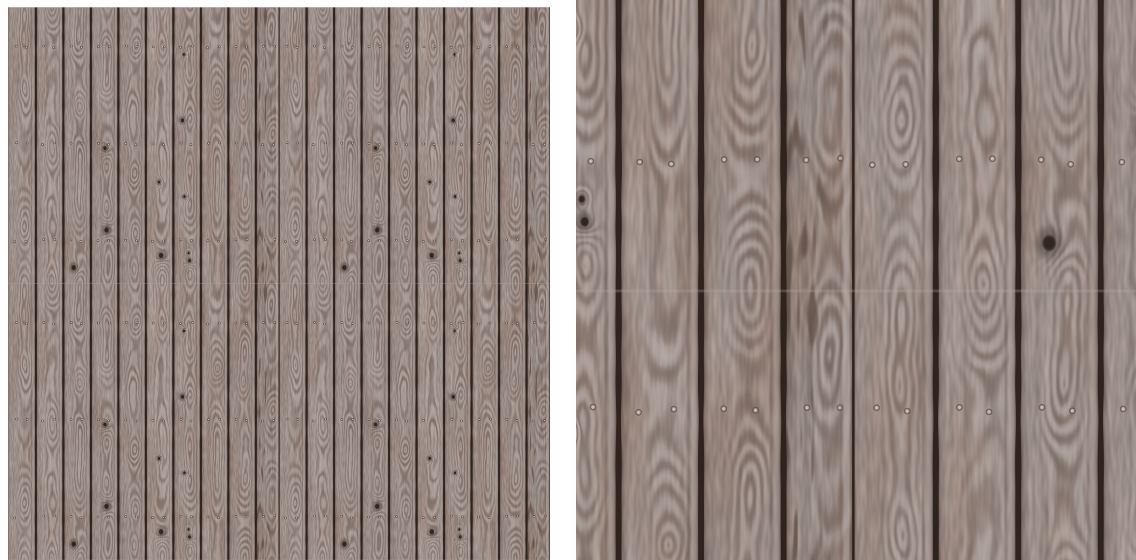
Left: the whole. Right: its middle third, enlarged.
A Shadertoy shader for this texture:

```glsl
// Weathered vertical boards: a tile of ten planks repeated two by two inside a white margin.
// Each plank has arched growth rings, fine fibre, brown stains, knots, nails and dark gaps.
// Noise is periodic in height, so the boards run on from tile to tile.

const vec2  ORIGIN = vec2(0.0150, 0.0);       // lower left of the boards
const vec2  TILE = vec2(0.4834, 0.4935);      // size of one repeat
const vec2  REPEATS = vec2(2.0);
const float PITCH = 0.0491;                   // plank width; the tenth is cut short
const float LAST_PLANK = 9.0;
const float GAP_HALF = 0.0017;
const float SEAM_HALF = 0.0007;               // thin joint between tiles
const float RINGS = 11.0;                     // growth rings per plank width
const float NAIL_RADIUS = 0.0017;
const float NAIL_START = 0.156;               // nail rows, as shares of the tile height
const float NAIL_STEP = 0.35;

const vec3 MARGIN = vec3(0.995);
const vec3 WOOD   = vec3(0.625, 0.575, 0.553);
const vec3 PALE   = vec3(0.71, 0.67, 0.66);
const vec3 GRAIN  = vec3(0.45, 0.385, 0.355);
const vec3 STAIN  = vec3(0.55, 0.44, 0.385);
const vec3 SHADE  = vec3(0.36, 0.29, 0.255);
const vec3 DARK   = vec3(0.17, 0.125, 0.11);

float hash(vec2 p) {
    vec3 q = fract(p.xyx * 0.1031);
    q += dot(q, q.yzx + 33.33);
    return fract((q.x + q.y) * q.z);
}

float corner(vec2 cell, vec2 offset, float period) {
    float a = 6.2832 * hash(vec2(cell.x, mod(cell.y, period)) + 7.0);
    return dot(vec2(cos(a), sin(a)), offset);
}

// Gradient noise, about -0.7 to 0.7; repeats after "period" cells in y.
float noise(vec2 p, float period) {
    vec2 i = floor(p), f = p - i;
    vec2 s = f * f * f * (f * (f * 6.0 - 15.0) + 10.0);
    vec2 e = vec2(0.0, 1.0);
    return mix(mix(corner(i, f, period), corner(i + e.yx, f - e.yx, period), s.x),
               mix(corner(i + e.xy, f - e.xy, period), corner(i + e.yy, f - e.yy, period), s.x), s.y);
}

// Noise over one plank: "freq" cells across and up.
float plankNoise(vec2 uv, vec2 freq, float seed) {
    return noise(uv * freq + vec2(seed * 41.0, 0.0), freq.y);
}

int knotCount(float plank) {
    return plank == 6.0 ? 5 : plank == 3.0 || plank == 5.0 ? 2 : plank == 2.0 ? 1 : 0;
}

// x: darkness of the knots, y: how far they push the rings aside.
vec2 knots(vec2 uv, float plank) {
    vec2 sum = vec2(0.0);
    int count = knotCount(plank);
    for (int k = 0; k < count; k++) {
        vec2 id = vec2(plank, float(k) + 3.0);
        float height = 0.04 + (plank == 3.0 ? 0.12 : 0.0) + 0.26 * float(k) + 0.08 * hash(id);
        float across = 0.28 + 0.4 * hash(id + 19.0);
        float radius = mix(0.0026, 0.0052, hash(id + 31.0)) * (plank == 6.0 ? 0.75 : 1.0);
        vec2 d = vec2(uv.x - across, fract(uv.y - height + 0.5) - 0.5) * vec2(PITCH, TILE.y);
        float r = length(d * vec2(1.0, 0.85)) / radius;
        sum.x = max(sum.x, max(smoothstep(1.3, 0.5, r), 0.35 * smoothstep(2.4, 1.0, r)));
        sum.y += exp(-0.16 * r * r);
    }
    return sum;
}

// Dark core and soft shadow of a joint at distance d.
vec2 joint(float d, float halfWidth, float px) {
    return vec2(1.0 - smoothstep(halfWidth - 0.6 * px, halfWidth + 0.6 * px, d),
                exp(-max(d - halfWidth, 0.0) / (halfWidth * 0.9)));
}

vec3 boards(vec2 t, float px) {
    float plank = min(floor(t.x / PITCH), LAST_PLANK);
    vec2 uv = vec2(t.x / PITCH - plank, t.y / TILE.y);
    float left = uv.x * PITCH;
    float right = min(PITCH, TILE.x - plank * PITCH) - left;
    float warm = smoothstep(4.0, 8.0, plank);

    // Plank tone, stains and fibre
    float blotch = plankNoise(uv, vec2(1.6, 4.0), plank + 1.0);
    float fibre = plankNoise(uv, vec2(24.0, 36.0), plank + 2.0);
    float streak = plankNoise(uv, vec2(9.0, 5.0), plank + 3.0);
    vec3 col = WOOD * (1.0 + 0.07 * (hash(vec2(plank, 5.0)) - 0.5) - 0.06 * step(8.0, plank));
    col = mix(col, STAIN, clamp(0.08 + 0.15 * warm + 0.6 * blotch, 0.0, 0.55));
    col *= 1.0 + 0.16 * fibre + 0.14 * streak;

    // Arched growth rings, cut at a depth that drifts along the plank
    vec2 knot = knots(uv, plank);
    float centre = 0.59 + 0.14 * plankNoise(uv * vec2(0.0, 1.0), vec2(1.0, 4.0), plank + 4.0);
    float depth = 0.95 * plankNoise(uv * vec2(0.0, 1.0), vec2(1.0, 4.0), plank + 5.3);
    float ring = length(vec2(uv.x - centre, depth)) + 0.05 * plankNoise(uv, vec2(3.0, 18.0), plank + 6.0);
    float wave = sin(6.2832 * RINGS * (ring + 0.25 * knot.y));
    float band = 0.15 + 0.85 * smoothstep(0.34, 0.08, abs(uv.x - centre));
    band *= 0.75 + 0.6 * plankNoise(uv, vec2(1.5, 7.0), plank + 7.0);
    col = mix(col, wave > 0.0 ? PALE : GRAIN, clamp(abs(wave) * band * 0.65, 0.0, 1.0));

    // Dark weathering on the last plank
    float wear = smoothstep(0.05, 0.4, plankNoise(uv, vec2(10.0, 14.0), 60.0) + 0.4 * blotch);
    col = mix(col, SHADE, 0.75 * wear * step(LAST_PLANK, plank) * smoothstep(0.75, 0.3, uv.x));
    col = mix(col, DARK, 0.95 * knot.x);

    // Nails: pale heads with a dark rim
    float row = clamp(round((uv.y - NAIL_START) / NAIL_STEP), 0.0, 2.0);
    float side = step(0.46, uv.x);
    vec2 nail = vec2(mix(0.26, 0.66, side), NAIL_START + row * NAIL_STEP);
    nail += (hash(vec2(plank + 11.0 * side, row)) - 0.5) * vec2(0.06, 0.008);
    float r = length((uv - nail) * vec2(PITCH, TILE.y));
    col = mix(col, SHADE, 0.7 * smoothstep(NAIL_RADIUS + px, NAIL_RADIUS, r));
    col = mix(col, PALE * 1.1, smoothstep(NAIL_RADIUS, 0.3 * NAIL_RADIUS, r));

    // Pale bevel with a fine groove, then the joints on both sides
    float bevel = smoothstep(0.0065, 0.0050, right) * smoothstep(0.0015, 0.0030, right);
    col = mix(col, PALE, 0.55 * bevel);
    col = mix(col, SHADE, 0.25 * smoothstep(0.0015, 0.0, abs(right - 0.0075)));
    float gap = GAP_HALF * (1.0 + 0.5 * plankNoise(uv * vec2(0.0, 1.0), vec2(1.0, 16.0), 80.0));
    vec2 a = joint(left, plank == 0.0 ? SEAM_HALF : gap, px);
    vec2 b = joint(right, plank == LAST_PLANK ? SEAM_HALF : gap, px);
    col = mix(col, SHADE, 0.7 * max(a.y, b.y));
    col = mix(col, DARK, 0.95 * max(a.x, b.x));

    // Faint pale line where tiles meet in height
    float seam = min(t.y, TILE.y - t.y);
    return mix(col, PALE, 0.3 * smoothstep(0.0015, 0.0, seam));
}

void mainImage(out vec4 fragColor, in vec2 fragCoord) {
    vec2 p = fragCoord / iResolution.xy - ORIGIN;
    float px = 1.0 / iResolution.y;
    vec2 size = TILE * REPEATS;
    float inside = min(min(p.x, size.x - p.x), size.y - p.y);
    vec3 col = boards(mod(p, TILE), px);
    fragColor = vec4(mix(MARGIN, col, smoothstep(-0.5 * px, 0.5 * px, inside)), 1.0);
}
```
